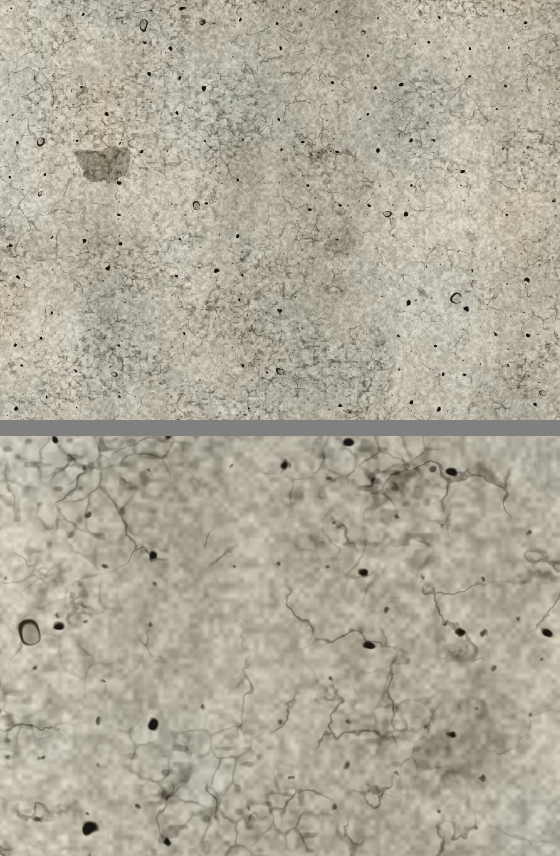
Top, the full canvas; bottom, a detail of the centre.
Give the GLSL for this texture, as a Shadertoy shader.

```glsl
// Weathered concrete wall: mottled grey-beige cement with faint vertical streaks,
// hairline cracks from warped cell borders, hashed air holes, chipped pits and
// a few damp stains. All layers add to one tone, which is coloured at the end.

const float BASE_TONE   = 0.727;
const float MOTTLE      = 0.17;
const float STREAKS     = 0.17;
const float GRAIN       = 0.14;
const float CRACK_DEPTH = 0.20;
const float STAIN_DEPTH = 0.21;
const float HOLE_TONE   = 0.09;
const float SOFT_EDGE   = 0.0018;
const int   STAIN_COUNT = 5;
const vec2  STAIN_START = vec2(0.247, 0.61);
const vec2  STAIN_STEP  = vec2(0.565, -0.18);
const vec3  COLOUR_DROP = vec3(0.0, 0.02, 0.078);   // loss per channel: warm grey
const vec3  WARM_SHIFT  = vec3(0.05, 0.0, -0.05);

float hash(vec2 p) {
    vec3 q = fract(p.xyx * 0.1031);
    q += dot(q, q.yzx + 33.33);
    return fract((q.x + q.y) * q.z);
}

vec2 hash2(vec2 p) { return vec2(hash(p), hash(p + 71.7)); }

float noise(vec2 p) {
    vec2 i = floor(p), f = fract(p);
    f = f * f * (3.0 - 2.0 * f);
    return mix(mix(hash(i), hash(i + vec2(1, 0)), f.x),
               mix(hash(i + vec2(0, 1)), hash(i + vec2(1, 1)), f.x), f.y);
}

float fbm(vec2 p) {
    float sum = 0.0, amp = 0.5;
    for (int i = 0; i < 5; i++) {
        sum += amp * noise(p);
        p = mat2(1.6, 1.2, -1.2, 1.6) * p + 17.3;
        amp *= 0.5;
    }
    return sum / 0.97;
}

// Thin lines along the borders of random cells; width is in canvas units.
float cracks(vec2 p, float scale, float width) {
    p *= scale;
    vec2 cell = floor(p);
    float near = 9.0, next = 9.0;
    for (int y = -1; y <= 1; y++)
    for (int x = -1; x <= 1; x++) {
        vec2 c = cell + vec2(x, y);
        float d = length(c + hash2(c) - p);
        next = min(next, max(near, d));
        near = min(near, d);
    }
    return 1.0 - smoothstep(0.0, width * scale, next - near);
}

// One hole per chosen cell. Returns (whole opening, lit floor inside it).
vec2 holes(vec2 p, float scale, float chance, float rMin, float rMax, float edge) {
    vec2 cell = floor(p * scale);
    vec2 id = cell + scale * 7.0;
    float size = hash(id + 5.1);
    float radius = mix(rMin, rMax, size * size);
    vec2 q = p - (cell + 0.25 + 0.5 * hash2(id)) / scale;
    float angle = 6.283 * hash(id + 9.4);
    vec2 axis = vec2(cos(angle), sin(angle));
    q = vec2(dot(q, axis), dot(q, vec2(-axis.y, axis.x)));
    q.y *= 1.0 + 0.7 * hash(id + 2.6);
    float wobble = radius * 1.1 * (noise(p * 0.9 / radius) - 0.5);
    float present = step(hash(id + 13.8), chance);
    float opening = length(q) - radius + wobble;
    float ground = length(q - radius * vec2(0.22, 0.12)) - 0.68 * radius + wobble;
    return present * (1.0 - smoothstep(-edge, edge, vec2(opening, ground)));
}

// Ragged damp patches, alternating between crisp and blurred ones.
float stains(vec2 p) {
    float sum = 0.0;
    vec2 warp = vec2(fbm(p * 22.0), fbm(p * 22.0 + 50.0)) - 0.5;
    for (int i = 0; i < STAIN_COUNT; i++) {
        float k = float(i);
        float blurred = mod(k, 2.0);
        float radius = 0.058 / (1.0 + 0.45 * k);
        vec2 q = p - STAIN_START - k * STAIN_STEP + warp * radius * 1.9;
        float d = length(q * vec2(1.0, mix(1.6, 1.1, blurred))) / radius;
        float body = 1.0 - smoothstep(mix(0.9, 0.1, blurred), mix(1.0, 1.4, blurred), d);
        float ring = blurred * (1.0 - smoothstep(0.0, 0.12, abs(d - 0.6)));
        sum += (body + 0.45 * ring) * mix(1.0, 0.6, blurred) / (1.0 + 0.2 * k);
    }
    return sum * (0.45 + 1.1 * fbm(p * 60.0));
}

void mainImage(out vec4 fragColor, in vec2 fragCoord) {
    vec2 p = fragCoord / iResolution.y;
    float edge = max(SOFT_EDGE, 0.7 / iResolution.y);

    // Cement body: clouds, vertical runs and fine grain
    float cloud = fbm(p * 5.0 + 3.0);
    float wear = fbm(p * 8.0 + 31.0);
    float tone = BASE_TONE + MOTTLE * (cloud - 0.5);
    tone += STREAKS * (fbm(p * vec2(7.0, 1.6) + 11.0) - 0.5);
    tone += 0.03 * (noise(p * vec2(70.0, 5.0)) - 0.5);
    tone += GRAIN * (noise(p * 250.0) + noise(p * 115.0 + 8.0) - 1.0);

    // Dirt specks gather where the surface is worn
    float dirt = smoothstep(0.62, 0.9, noise(p * vec2(120.0, 160.0) + 5.0));
    tone -= 0.17 * dirt * smoothstep(0.4, 0.65, wear);

    // Hairline cracks, broken up along their length
    vec2 bend = vec2(fbm(p * 28.0), fbm(p * 28.0 + 40.0)) - 0.5;
    float broken = smoothstep(0.3, 0.75, noise(p * 32.0 + 60.0));
    float lines = cracks(p + 0.055 * bend, 16.0, 0.0042) * broken;
    lines += 0.7 * cracks(p + 0.03 * bend + 4.0, 42.0, 0.0045)
           * smoothstep(0.38, 0.62, wear) * smoothstep(0.25, 0.7, noise(p * 45.0));
    tone -= CRACK_DEPTH * lines;

    tone -= STAIN_DEPTH * stains(p);

    // Pinholes, air holes and chipped pits
    float pin = holes(p, 26.0, 0.4, 0.0012, 0.0026, edge).x;
    float pore = holes(p + 2.0, 13.0, 0.45, 0.0028, 0.0062, edge).x;
    vec2 pit = holes(p + 5.0, 5.0, 0.36, 0.007, 0.014, edge);
    tone = mix(tone, 0.25, 0.85 * pin);
    tone = mix(tone, HOLE_TONE, pore);
    tone = mix(tone, mix(HOLE_TONE + 0.07, tone - 0.1, pit.y), pit.x);

    // Turn tone into warm grey, drifting slightly between warm and cool
    tone = clamp(tone, 0.05, 0.88);
    vec3 colour = tone - COLOUR_DROP * smoothstep(0.0, 0.35, tone);
    colour += WARM_SHIFT * (fbm(p * 4.0 + 90.0) - 0.5);
    fragColor = vec4(colour, 1.0);
}
```
